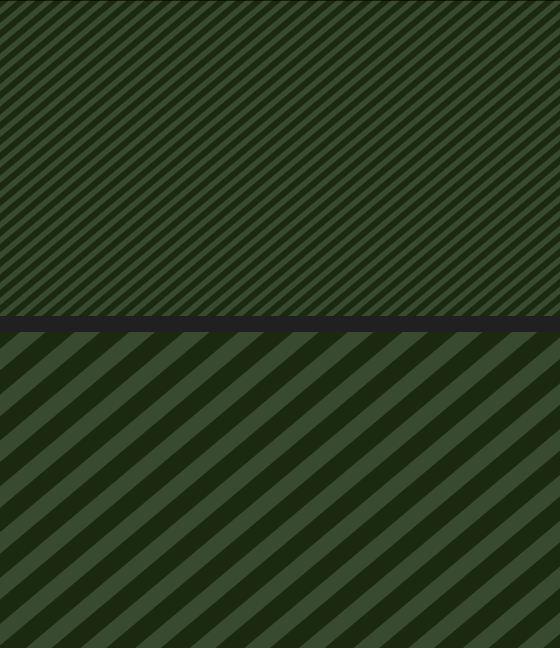
Top: the whole. Bottom: its middle third, enlarged.
Write a Shadertoy shader that draws this pattern.

```glsl
// Fine diagonal two-tone green stripes, rising to the right at forty degrees.
// Each point is projected onto the stripe normal, and the repeated distance
// to the nearest stripe centre gives smooth edges; a thin shadow lines the top.

const vec3 DARK_GREEN = vec3(0.10, 0.16, 0.06);
const vec3 LIGHT_GREEN = vec3(0.22, 0.29, 0.19);
const float STRIPE_ANGLE = radians(40.0);
const float STRIPE_PERIOD = 1.0 / 27.0;  // in canvas heights
const float STRIPE_PHASE = 0.75;         // light stripe centre, in periods
const float LIGHT_SHARE = 0.47;
const float TOP_LINE_WIDTH = 0.0023;
const float TOP_LINE_SHADE = 0.2;

// Coverage of a shape from its signed distance, negative inside.
float coverage(float dist, float pixel) {
    return clamp(0.5 - dist / pixel, 0.0, 1.0);
}

// Signed distance to the nearest repeated stripe along one axis.
float stripeDistance(float along, float period, float phase, float share) {
    float cell = fract(along / period - phase + 0.5) - 0.5;
    return (abs(cell) - 0.5 * share) * period;
}

void mainImage(out vec4 fragColor, in vec2 fragCoord) {
    // Height units, measured from the top left corner
    float pixel = 1.0 / iResolution.y;
    vec2 p = fragCoord * pixel - vec2(0.0, 1.0);

    // Diagonal stripes
    vec2 normal = vec2(sin(STRIPE_ANGLE), -cos(STRIPE_ANGLE));
    float along = dot(p, normal);
    float stripe = stripeDistance(along, STRIPE_PERIOD, STRIPE_PHASE, LIGHT_SHARE);
    vec3 color = mix(DARK_GREEN, LIGHT_GREEN, coverage(stripe, pixel));

    // Thin shadow along the top edge
    float topLine = coverage(-p.y - TOP_LINE_WIDTH, pixel);
    color *= mix(1.0, TOP_LINE_SHADE, topLine);

    fragColor = vec4(color, 1.0);
}
```
